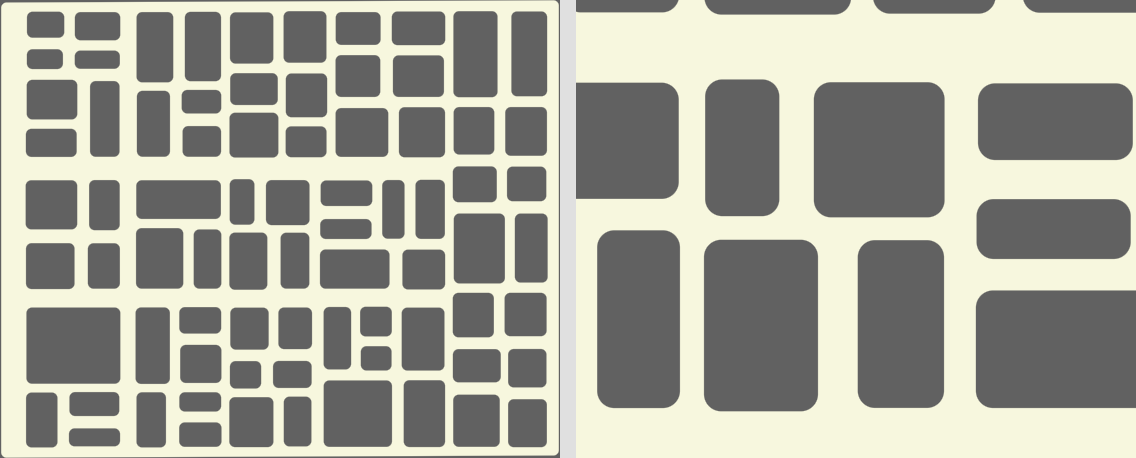
Left, the full canvas; right, a detail of the centre.
This pattern is drawn by a WebGL 1 fragment shader. Its source:

```glsl
precision highp float;
// Draws a town plan: grey rounded blocks parted by cream streets on a slightly tilted sheet.
uniform vec2 u_resolution;

float hash(float id, float salt) {
  return fract(sin(id * 12.9898 + salt * 78.233) * 43758.5453);
}

float roundedBox(vec2 p, vec2 halfSize, float radius) {
  vec2 q = abs(p) - halfSize + radius;
  return length(max(q, 0.0)) + min(max(q.x, q.y), 0.0) - radius;
}

// Splits the plot lo..hi across an axis and keeps the part that holds p.
void cut(vec2 p, vec2 axis, float at, float gap, inout vec2 lo, inout vec2 hi, inout float id) {
  float side = step(at, dot(p, axis));
  lo = mix(lo, vec2(at + 0.5 * gap), axis * side);
  hi = mix(hi, vec2(at - 0.5 * gap), axis * (1.0 - side));
  id = 2.0 * id + side;
}

// Signed distance to the block nearest to p.
float blocks(vec2 p) {
  const vec2 X = vec2(1.0, 0.0);
  const vec2 Y = vec2(0.0, 1.0);
  vec2 lo = vec2(0.056, 0.023);
  vec2 hi = vec2(1.198, 0.976);
  float id = 1.0;

  // Main streets
  cut(p, X, 0.982, 0.016, lo, hi, id);
  if (p.x < 0.982) {
    cut(p, Y, 0.632, 0.046, lo, hi, id);
    if (p.y < 0.632) cut(p, Y, 0.349, 0.036, lo, hi, id);
    cut(p, X, 0.280, 0.033, lo, hi, id);
    if (p.x > 0.280) cut(p, X, 0.493, 0.016, lo, hi, id);
  }

  // Lanes: keep halving plots until they are small or chance spares them
  for (int i = 0; i < 7; i++) {
    vec2 size = hi - lo;
    float area = size.x * size.y;
    float spared = area < 0.017 ? 0.55 : (area < 0.036 ? 0.2 : 0.0);
    if (area < 0.0095 || max(size.x, size.y) < 0.12 || hash(id, 1.0) < spared) break;
    vec2 axis = size.x > size.y * mix(0.85, 1.2, hash(id, 2.0)) ? X : Y;
    float at = dot(mix(lo, hi, mix(0.38, 0.62, hash(id, 3.0))), axis);
    cut(p, axis, at, mix(0.015, 0.026, hash(id, 4.0)), lo, hi, id);
  }

  // Slightly uneven building lines
  lo += 0.003 * vec2(hash(id, 5.0), hash(id, 6.0));
  hi -= 0.003 * vec2(hash(id, 7.0), hash(id, 8.0));
  return roundedBox(p - 0.5 * (lo + hi), 0.5 * (hi - lo), 0.0125);
}

void main() {
  vec2 p = gl_FragCoord.xy / u_resolution * vec2(1.225, 1.0);
  float edge = 1.2 / u_resolution.y;
  vec3 grey = vec3(0.38);
  vec3 cream = vec3(0.97, 0.97, 0.87);

  // Tilted sheet with its dark rim
  vec2 q = p - vec2(0.6125, 0.5);
  q.y -= 0.004 * q.x;
  float sheet = roundedBox(q, vec2(0.610, 0.497), 0.012);

  float paved = max(sheet, -blocks(p));
  gl_FragColor = vec4(mix(grey, cream, clamp(0.5 - paved / edge, 0.0, 1.0)), 1.0);
}
```
